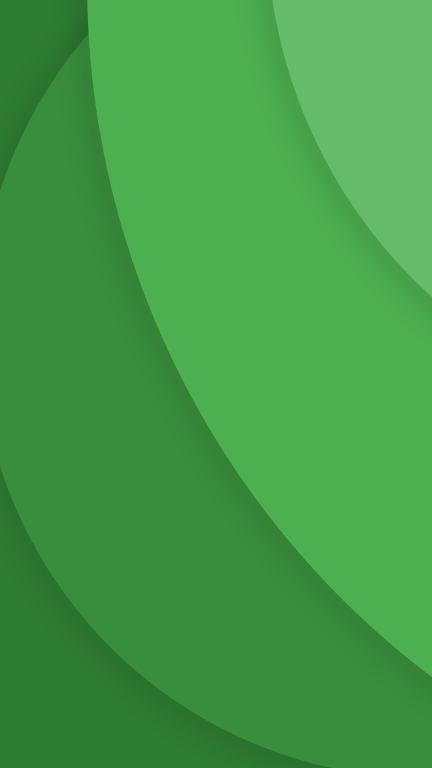
Give the GLSL for this background, as a Shadertoy shader.

```glsl
// Overlapping flat green discs, each casting a soft shadow on the layer below.

const vec3 DEEP_GREEN  = vec3(0.180, 0.490, 0.196);
const vec3 DARK_GREEN  = vec3(0.220, 0.557, 0.235);
const vec3 MID_GREEN   = vec3(0.298, 0.686, 0.314);
const vec3 LIGHT_GREEN = vec3(0.400, 0.733, 0.416);

const float PAGE_ASPECT = 0.565;              // page width over height
const vec2 SHADOW_SHIFT = vec2(0.0, -0.004);  // shadows fall downwards
const float SHADOW_WIDTH = 0.026;
const float SHADOW_STRENGTH = 0.08;

// Signed distance to a circle, negative inside
float circleDistance(vec2 p, vec2 center, float radius) {
    return length(p - center) - radius;
}

// Soft darkening that fades with distance outside an edge
float shadowAmount(float dist) {
    float t = max(dist, 0.0) / SHADOW_WIDTH;
    return SHADOW_STRENGTH * exp(-t * t);
}

// Shade the layer below, then cover it with a smooth-edged disc
vec3 addDisc(vec3 below, vec2 p, vec2 center, float radius, vec3 color, float pixel) {
    float shadowDist = circleDistance(p, center + SHADOW_SHIFT, radius);
    vec3 shaded = below * (1.0 - shadowAmount(shadowDist));
    float dist = circleDistance(p, center, radius);
    float coverage = clamp(0.5 - dist / pixel, 0.0, 1.0);
    return mix(shaded, color, coverage);
}

void mainImage(out vec4 fragColor, in vec2 fragCoord) {
    vec2 p = fragCoord / iResolution.xy * vec2(PAGE_ASPECT, 1.0);
    float pixel = 1.0 / iResolution.y;

    // Layers from back to front
    vec3 color = DEEP_GREEN;
    color = addDisc(color, p, vec2(0.557, 0.572), 0.585, DARK_GREEN, pixel);
    color = addDisc(color, p, vec2(1.243, 1.021), 1.129, MID_GREEN, pixel);
    color = addDisc(color, p, vec2(1.001, 1.098), 0.652, LIGHT_GREEN, pixel);

    fragColor = vec4(color, 1.0);
}
```
